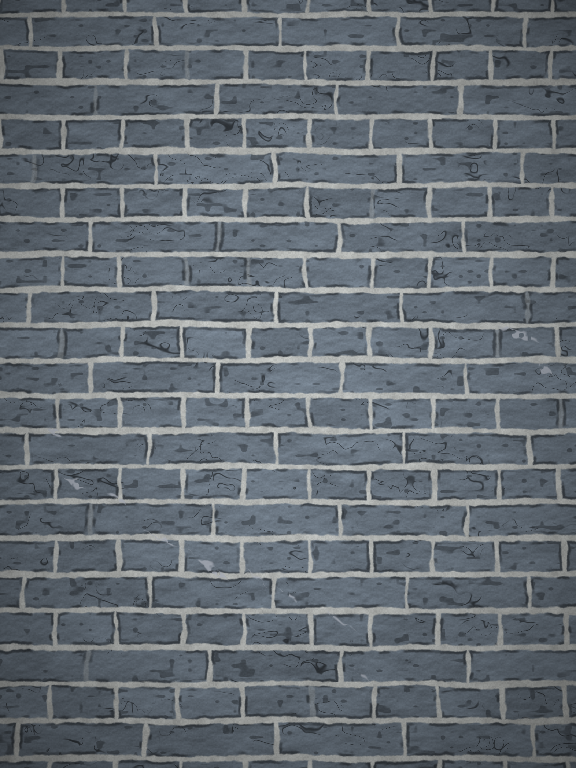
This texture is drawn by a Shadertoy shader. Its source:

```glsl
// Painted blue-grey brick wall: courses of long stretchers alternate with courses
// of short headers, parted by pale uneven mortar. Value noise gives the wobble,
// relief and cracks; a loop scatters scratches, and a vignette darkens the rim.

float hash(vec2 p) {
    vec3 q = fract(p.xyx * 0.1031);
    q += dot(q, q.yzx + 33.33);
    return fract((q.x + q.y) * q.z);
}

float noise(vec2 p) {
    vec2 i = floor(p), f = fract(p);
    f = f * f * (3.0 - 2.0 * f);
    return mix(mix(hash(i), hash(i + vec2(1, 0)), f.x),
               mix(hash(i + vec2(0, 1)), hash(i + 1.0), f.x), f.y);
}

float fbm(vec2 p) {
    float sum = 0.0, amp = 0.5;
    for (int i = 0; i < 4; i++) {
        sum += amp * noise(p);
        p = p * 2.03 + 17.3;
        amp *= 0.5;
    }
    return sum;
}

float relief(vec2 p) {
    return fbm(p * vec2(42, 68) + 5.0);
}

// Broken pale streaks: most follow one falling diagonal, the last two sit apart.
float scratches(vec2 p, float px) {
    float paint = 0.0;
    for (int i = 0; i < 11; i++) {
        float n = float(i);
        vec2 jitter = vec2(hash(vec2(n, 3)), hash(vec2(n, 8))) - 0.5;
        vec2 centre = i < 9 ? mix(vec2(0.06, 0.58), vec2(0.48, 0.86), n / 8.0) + jitter * 0.045
                            : vec2(0.675, 0.435) + (n - 9.0) * vec2(0.035, 0.046);
        float slope = mix(0.25, 0.95, hash(vec2(n, 21)));
        vec2 along = normalize(vec2(1.0, slope));
        vec2 d = p - centre;
        d = vec2(dot(d, along), dot(d, vec2(-along.y, along.x)));
        d.y += (noise(p * 130.0) - 0.5) * 0.006;
        float halfLength = mix(0.010, 0.030, hash(vec2(n, 34)));
        float blob = step(0.7, hash(vec2(n, 55))) + step(8.5, n);
        float thick = (0.0013 + 0.004 * min(blob, 1.0)) * (1.0 - abs(d.x) / halfLength);
        float gaps = smoothstep(0.32, 0.48, noise(p * 190.0 + n));
        paint = max(paint, gaps * smoothstep(px, -px, abs(d.y) - thick));
    }
    return paint;
}

void mainImage(out vec4 fragColor, in vec2 fragCoord) {
    float px = 1.0 / iResolution.y;
    vec2 p = vec2(fragCoord.x, iResolution.y - fragCoord.y) * px;  // y runs down

    // Courses grow slightly taller and wider toward the bottom
    float t = p.y - 0.0195 + (noise(p * vec2(13, 22)) - 0.5) * 0.0045;
    float course = t * (22.74 - 1.07 * t);
    float row = floor(course);
    float bed = abs(course - round(course)) / 22.0;

    // Stretchers shift by half a brick on every other long course
    float header = mod(row, 2.0);
    float x = (p.x - 0.3607) / (0.160 * (1.0 + 0.06 * p.y * p.y));
    x = header > 0.5 ? x * 2.0 + 0.5 : x + mod(row, 4.0) * 0.25;
    float brickWidth = 0.160 / (1.0 + header);
    float joint = round(x);
    float jointHash = hash(vec2(joint + 40.0, row + 9.0));
    float side = (x - joint) * brickWidth + (jointHash - 0.5) * 0.008;
    side += (noise(p * vec2(20, 45) + 70.0) - 0.5) * 0.004;
    vec2 brick = vec2(joint + step(0.0, side) + 60.0, row + 30.0);

    // Mortar with ragged edges; a few upright joints are nearly painted over
    float ragged = (fbm(p * 105.0) - 0.47) * 0.0042;
    float bedEdge = bed - mix(0.0026, 0.0046, noise(p * vec2(24, 30) + 9.0)) + ragged;
    float sideEdge = abs(side) - mix(0.0018, 0.0039, noise(p * vec2(30, 42) + 33.0)) + ragged;
    float soft = max(px, 0.0012);
    float bedMortar = smoothstep(soft, -soft, bedEdge);
    float sideMortar = smoothstep(soft, -soft, sideEdge) * mix(0.3, 1.0, step(0.09, jointHash));
    float mortar = max(bedMortar, sideMortar);

    // Brick face: tone per brick, blotches, embossed relief and fine grain
    float grain = hash(floor(p * 560.0)) - 0.5;
    float light = relief(p + vec2(0.0006, 0.0018)) - relief(p);
    float tone = 0.95 + 0.11 * hash(brick) + 0.18 * (fbm(p * vec2(22, 34)) - 0.47);
    tone += light * 0.85 + grain * 0.06;
    vec3 color = vec3(0.395, 0.437, 0.480) * tone;

    // Cracks and pits, plus crevices that break up the brick rims
    float vein = abs(noise(p * vec2(32, 85) + 2.5 * noise(p * 60.0)) - 0.5);
    float crack = smoothstep(0.045, 0.0, vein) * smoothstep(0.58, 0.75, noise(p * vec2(26, 38) + 90.0));
    float pit = smoothstep(0.80, 0.90, noise(p * vec2(85, 150) + 12.0));
    float rim = smoothstep(0.0036, 0.0008, abs(min(bedEdge, sideEdge) - 0.0012));
    float crevice = rim * smoothstep(0.38, 0.72, noise(p * vec2(60, 100) + 44.0));
    color *= 1.0 - 0.5 * max(crack, max(pit * 0.55, crevice * 0.8));

    // Mortar is mottled and slightly sooty
    float soot = 0.90 + 0.22 * (fbm(p * 90.0 + 8.0) - 0.3) + grain * 0.07;
    color = mix(color, vec3(0.735, 0.745, 0.735) * soot, mortar);
    color = mix(color, vec3(0.67, 0.69, 0.73), scratches(p, px) * 0.8);

    // Vignette
    vec2 q = fragCoord / iResolution.xy - vec2(0.5, 0.52);
    color *= 1.06 - 0.98 * dot(q, q);
    fragColor = vec4(color, 1.0);
}
```
